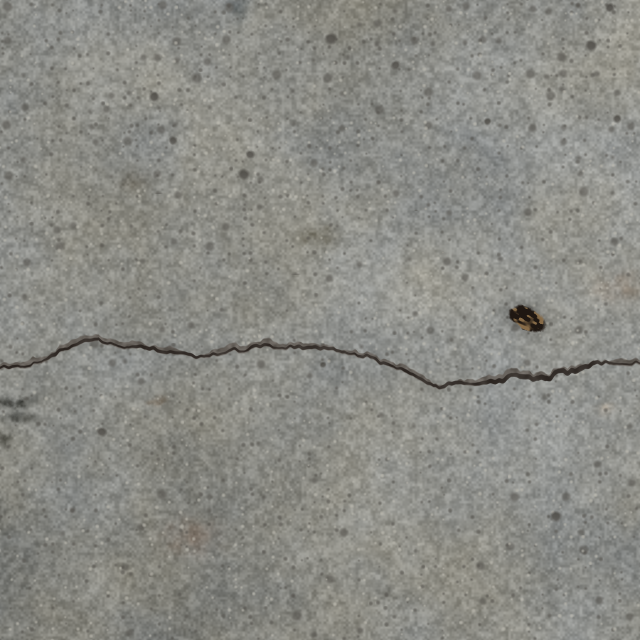
Reproduce this texture procedurally as a Shadertoy shader.

```glsl
const vec3 CONCRETE = vec3(0.567, 0.568, 0.545);
const vec3 CRACK_EDGE = vec3(0.37, 0.345, 0.32);
const vec3 CRACK_DARK = vec3(0.15, 0.125, 0.11);
const vec3 PIT_COLOR = vec3(0.33, 0.32, 0.30);
const vec3 GRIT_COLOR = vec3(0.76, 0.75, 0.71);
const vec3 DEBRIS_DARK = vec3(0.12, 0.09, 0.07);
const vec3 DEBRIS_TAN = vec3(0.60, 0.48, 0.32);
const vec2 DEBRIS_CENTER = vec2(0.823, 0.502);
const vec2 DEBRIS_RADII = vec2(0.030, 0.016);
const float DEBRIS_ANGLE = -0.48;
const float GRAIN = 0.17;
const float MOTTLE = 0.15;

const int CRACK_COUNT = 17;
const vec2 CRACK[CRACK_COUNT] = vec2[CRACK_COUNT](
    vec2(0.0, 0.425), vec2(0.065, 0.434), vec2(0.111, 0.459), vec2(0.154, 0.473),
    vec2(0.195, 0.458), vec2(0.306, 0.443), vec2(0.39, 0.456), vec2(0.469, 0.461),
    vec2(0.553, 0.447), vec2(0.625, 0.426), vec2(0.677, 0.398), vec2(0.749, 0.402),
    vec2(0.794, 0.409), vec2(0.833, 0.408), vec2(0.898, 0.420), vec2(0.927, 0.435),
    vec2(1.0, 0.430));

// Large pits: center and radius
const int PIT_COUNT = 13;
const vec3 PITS[PIT_COUNT] = vec3[PIT_COUNT](
    vec3(0.517, 0.939, 0.009), vec3(0.381, 0.728, 0.008), vec3(0.391, 0.759, 0.006),
    vec3(0.241, 0.849, 0.007), vec3(0.618, 0.898, 0.007), vec3(0.964, 0.815, 0.006),
    vec3(0.868, 0.192, 0.008), vec3(0.159, 0.325, 0.007), vec3(0.504, 0.430, 0.004),
    vec3(0.762, 0.810, 0.005), vec3(0.924, 0.928, 0.008), vec3(0.953, 0.987, 0.006),
    vec3(0.271, 0.781, 0.006));

// Stains: center and radii, with the colour each one adds
const int STAIN_COUNT = 10;
const vec4 STAINS[STAIN_COUNT] = vec4[STAIN_COUNT](
    vec4(0.501, 0.630, 0.040, 0.018), vec4(0.020, 0.370, 0.042, 0.010),
    vec4(0.030, 0.345, 0.028, 0.009), vec4(0.005, 0.313, 0.020, 0.012),
    vec4(0.297, 0.160, 0.045, 0.028), vec4(0.245, 0.372, 0.014, 0.009),
    vec4(0.944, 0.358, 0.016, 0.012), vec4(0.208, 0.715, 0.022, 0.018),
    vec4(0.371, 0.985, 0.016, 0.030), vec4(0.970, 0.550, 0.050, 0.025));
const vec3 STAIN_TINTS[STAIN_COUNT] = vec3[STAIN_COUNT](
    vec3(-0.13, -0.14, -0.16), vec3(-0.24), vec3(-0.23), vec3(-0.24),
    vec3(-0.05, -0.09, -0.11), vec3(-0.12, -0.16, -0.19),
    vec3(0.12, 0.09, 0.06), vec3(-0.09, -0.10, -0.11),
    vec3(-0.11, -0.10, -0.09), vec3(-0.01, -0.04, -0.06));

float hash(vec2 p) {
    vec3 q = fract(p.xyx * 0.1031);
    q += dot(q, q.yzx + 33.33);
    return fract((q.x + q.y) * q.z);
}

float noise(vec2 p) {
    vec2 i = floor(p), f = fract(p);
    f = f * f * (3.0 - 2.0 * f);
    return mix(mix(hash(i), hash(i + vec2(1, 0)), f.x),
               mix(hash(i + vec2(0, 1)), hash(i + vec2(1, 1)), f.x), f.y);
}

float fbm(vec2 p) {
    float sum = 0.0, amp = 0.5;
    for (int i = 0; i < 5; i++) {
        sum += amp * noise(p);
        p = mat2(0.8, 0.6, -0.6, 0.8) * p * 2.03 + 17.3;
        amp *= 0.55;
    }
    return sum;
}

// Random round specks, one at most in each grid cell
float specks(vec2 p, float scale, float density, float seed) {
    vec2 q = p * scale, cell = floor(q) + seed;
    vec2 center = 0.3 + 0.4 * vec2(hash(cell + 11.7), hash(cell + 43.1));
    float radius = mix(0.10, 0.28, hash(cell + 71.9));
    float soft = 0.06 + scale / iResolution.y;
    float shape = 1.0 - smoothstep(radius - soft, radius + soft, length(fract(q) - center));
    return shape * step(hash(cell), density);
}

float crackHeight(float x) {
    float y = CRACK[0].y;
    for (int i = 1; i < CRACK_COUNT; i++) {
        vec2 a = CRACK[i - 1], b = CRACK[i];
        if (x >= a.x) y = mix(a.y, b.y, clamp((x - a.x) / (b.x - a.x), 0.0, 1.0));
    }
    return y + 0.008 * (noise(vec2(x * 55.0, 3.0)) - 0.5) + 0.004 * (noise(vec2(x * 150.0, 8.0)) - 0.5);
}

void mainImage(out vec4 fragColor, in vec2 fragCoord) {
    vec2 p = fragCoord / iResolution.xy;
    float px = 1.0 / iResolution.y;

    // Broad light, mottling and fine grain
    vec3 color = CONCRETE + 0.04 * smoothstep(0.0, 0.55, p.y) - 0.035;
    color += 0.05 * (p.x - 0.5) * (1.3 - p.y);
    color += MOTTLE * (fbm(p * 7.0 + 4.0) - 0.57);
    color += vec3(0.05, 0.025, -0.025) * (fbm(p * 9.0 + 31.0) - 0.55);
    color += GRAIN * (noise(p * 260.0) - 0.5) * 0.6;
    color += GRAIN * (noise(p * 120.0 + 57.0) - 0.5) * 0.65;

    // Stains with ragged outlines
    vec2 warp = 0.018 * (vec2(fbm(p * 45.0), fbm(p * 45.0 + 19.0)) - 0.57);
    for (int i = 0; i < STAIN_COUNT; i++) {
        vec2 d = (p + warp - STAINS[i].xy) / STAINS[i].zw;
        color += STAIN_TINTS[i] * exp(-dot(d, d) * 1.5) * (0.5 + noise(p * 90.0));
    }

    // Scattered pits and pale grit
    float upper = smoothstep(0.35, 1.0, p.y);
    color = mix(color, PIT_COLOR, 0.55 * specks(p, 38.0, 0.05 + 0.13 * upper, 5.0));
    color = mix(color, PIT_COLOR, 0.60 * specks(p + 0.013, 90.0, 0.10 + 0.05 * upper, 130.0));
    color = mix(color, GRIT_COLOR, 0.60 * specks(p + 0.007, 105.0, 0.075, 260.0));
    for (int i = 0; i < PIT_COUNT; i++) {
        vec2 d = p + warp * 0.25 - PITS[i].xy;
        float r = PITS[i].z;
        float pit = 1.0 - smoothstep(r * 0.5, r * 1.15 + px, length(d));
        color = mix(color, PIT_COLOR - 0.06 * smoothstep(-r, r, d.y), 0.8 * pit);
    }

    // Crack: chipped upper lip above a thin dark split
    float slope = (crackHeight(p.x + 0.004) - crackHeight(p.x - 0.004)) / 0.008;
    float d = (p.y - crackHeight(p.x)) / sqrt(1.0 + slope * slope);
    float lip = mix(0.002, 0.010, noise(vec2(p.x * 38.0, 21.0))) + 0.003 * (noise(p * 160.0) - 0.5);
    float lipMask = smoothstep(-0.003 - px, -0.001, d) * (1.0 - smoothstep(lip - px, lip + px, d));
    color = mix(color, CRACK_EDGE + 0.16 * (noise(p * 170.0) - 0.5), 0.85 * lipMask);
    float wide = smoothstep(0.72, 0.79, p.x) * (1.0 - smoothstep(0.91, 0.94, p.x));
    float split = 0.0009 + 0.0016 * noise(vec2(p.x * 60.0, 5.0)) + 0.0016 * wide;
    float splitMask = 1.0 - smoothstep(split - px * 0.5, split + px, abs(d));
    color = mix(color, CRACK_DARK, splitMask * (0.6 + 0.35 * noise(vec2(p.x * 90.0, 2.0))));

    // Debris: crumpled dark lump with tan flecks
    float c = cos(DEBRIS_ANGLE), s = sin(DEBRIS_ANGLE);
    vec2 q = mat2(c, -s, s, c) * (p - DEBRIS_CENTER);
    float lump = length((q + warp * 0.7) / DEBRIS_RADII);
    color *= 1.0 - 0.25 * exp(-2.0 * max(lump - 0.8, 0.0)) * step(lump, 2.5);
    float flecks = smoothstep(0.50, 0.78, noise(q * vec2(130.0, 210.0) + 9.0));
    vec3 debris = mix(DEBRIS_DARK, DEBRIS_TAN, flecks * 0.85);
    color = mix(color, debris, 1.0 - smoothstep(0.88, 1.06 + px * 30.0, lump));

    fragColor = vec4(clamp(color, 0.0, 1.0), 1.0);
}
```
